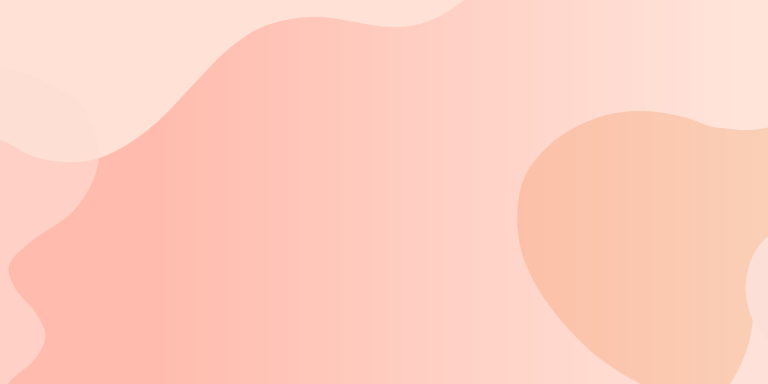
This background is drawn by a WebGL 2 fragment shader. Its source:

```glsl
#version 300 es
precision highp float;
// Soft peach backdrop: a horizontal blush gradient under flat organic shapes.
// Each outline is a smooth spline, as a height, a width or a polar radius,
// and the fills are antialiased from their screen-space derivatives.

uniform vec2 u_resolution;
out vec4 outColor;

#define BLUSH_DARK vec3(1.0, 0.737, 0.682)
#define BLUSH_LIGHT vec3(1.0, 0.893, 0.855)
#define CREAM vec3(0.999, 0.882, 0.835)
#define CORAL vec3(1.0, 0.816, 0.772)
#define APRICOT_DARK vec3(0.988, 0.753, 0.659)
#define APRICOT_LIGHT vec3(0.980, 0.812, 0.714)
#define CORNER vec3(0.998, 0.884, 0.849)
#define BLOB_CENTER vec2(1.693, 0.349)

const float TAU = 6.2831853;

// Outline knots, evenly spaced along x, y and angle
const float WAVE[17] = float[](
    0.635, 0.594, 0.578, 0.586, 0.625, 0.689, 0.776, 0.862, 0.922,
    0.949, 0.956, 0.944, 0.931, 0.935, 0.970, 1.036, 1.120);
const float BANK[16] = float[](
    0.021, 0.089, 0.118, 0.091, 0.039, 0.025, 0.086, 0.177,
    0.227, 0.253, 0.255, 0.234, 0.187, 0.052, -0.20, -0.30);
const float BLOB[24] = float[](
    0.520, 0.520, 0.755, 0.456, 0.367, 0.357, 0.361, 0.368,
    0.374, 0.379, 0.378, 0.358, 0.336, 0.314, 0.299, 0.296,
    0.306, 0.326, 0.362, 0.424, 0.495, 0.520, 0.520, 0.520);

// Catmull-Rom interpolation between b and c
float spline(float a, float b, float c, float d, float t) {
    return b + 0.5 * t * (c - a + t * (2.0 * a - 5.0 * b + 4.0 * c - d
             + t * (3.0 * (b - c) + d - a)));
}

float waveHeight(float x) {
    float s = clamp(x * 12.0, 0.0, 15.999);
    int i = int(s);
    return spline(WAVE[max(i - 1, 0)], WAVE[i], WAVE[i + 1],
                  WAVE[min(i + 2, 16)], fract(s));
}

float bankWidth(float y) {
    float s = clamp(y * 16.0, 0.0, 14.999);
    int i = int(s);
    return spline(BANK[max(i - 1, 0)], BANK[i], BANK[i + 1],
                  BANK[min(i + 2, 15)], fract(s));
}

float blobRadius(float angle) {
    float s = fract(angle / TAU) * 24.0;
    int i = int(s);
    return spline(BLOB[(i + 23) % 24], BLOB[i % 24], BLOB[(i + 1) % 24],
                  BLOB[(i + 2) % 24], fract(s));
}

// Coverage of a shape whose inside is negative
float fill(float d) {
    return clamp(0.5 - d / max(fwidth(d), 1e-5), 0.0, 1.0);
}

void main() {
    // The canvas spans 2 by 1 units
    vec2 p = gl_FragCoord.xy / u_resolution * vec2(2.0, 1.0);

    // Blush gradient
    vec3 color = mix(BLUSH_DARK, BLUSH_LIGHT, clamp((p.x - 0.417) / 1.5, 0.0, 1.0));

    // Coral bank on the left, faintly visible through the cream wave
    float bank = fill(p.x - bankWidth(p.y));
    color = mix(color, CORAL, bank);
    float wave = fill(waveHeight(p.x) - p.y);
    color = mix(color, CREAM - 0.008 * bank, wave);

    // Apricot blob on the right
    vec2 q = p - BLOB_CENTER;
    float blob = fill(length(q) - blobRadius(atan(q.y, q.x)));
    vec3 apricot = mix(APRICOT_DARK, APRICOT_LIGHT, clamp((p.x - 1.35) / 0.65, 0.0, 1.0));
    color = mix(color, apricot, blob);

    // Pale corner sweep, then the rounded bump above it
    float drop = 0.1875 - p.y;
    float sweep = max(1.961 - 1.7 * drop * drop - p.x, p.y - 0.21);
    color = mix(color, CORNER, fill(sweep));
    float bump = length((p - vec2(2.057, 0.25)) / vec2(0.115, 0.154)) - 1.0;
    color = mix(color, CORNER - 0.010, fill(bump));

    outColor = vec4(color, 1.0);
}
```
